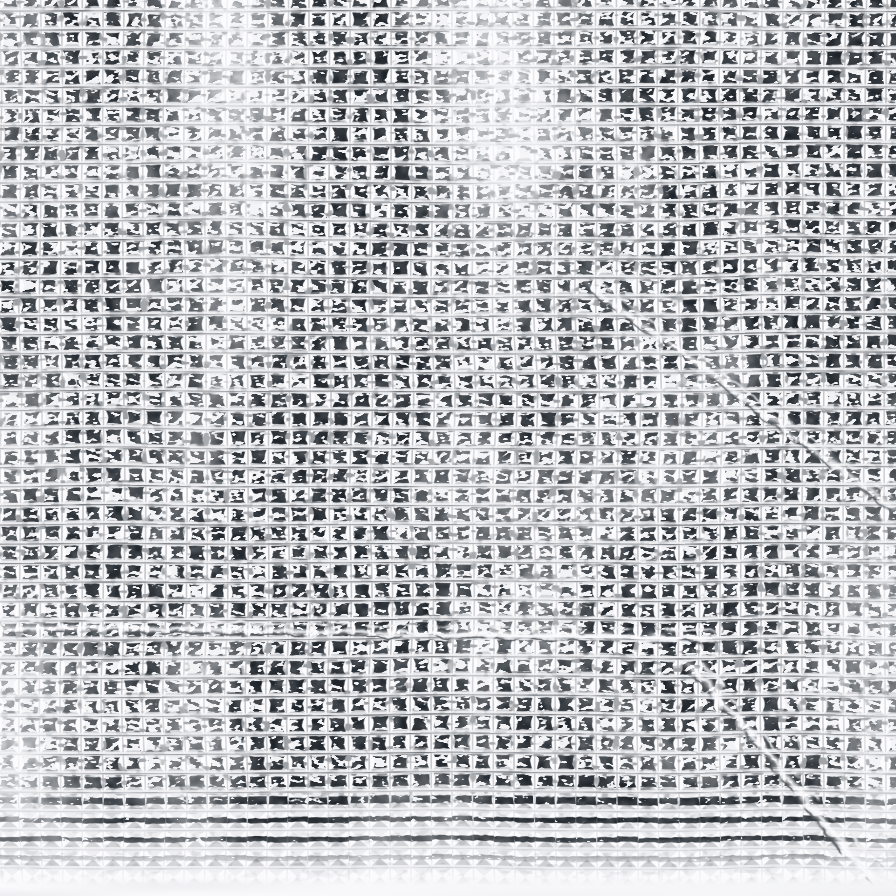
This texture is drawn by a three.js fragment shader. Its source:

```glsl
// Crinkled silver foil embossed with a grid of small pillow cells, with glare and creases.
#define GRID vec2(43.5, 47.0)
#define GRID_SHIFT vec2(0.0, 0.5)
#define WARP 0.22
#define EDGE 0.045
#define PANE_SIZE vec2(0.44, 0.33)
#define SIDE_BULGE 0.15
#define FLECK_AMOUNT 0.95
#define GLARE_STRENGTH 0.75
#define INK vec3(0.09, 0.115, 0.14)
#define SILVER vec3(0.99, 0.99, 1.0)

varying vec2 vUv;

float hash(vec2 p) {
  vec3 q = fract(vec3(p.xyx) * 0.1031);
  q += dot(q, q.yzx + 33.33);
  return fract((q.x + q.y) * q.z);
}

float noise(vec2 p) {
  vec2 i = floor(p), f = fract(p);
  f = f * f * (3.0 - 2.0 * f);
  return mix(mix(hash(i), hash(i + vec2(1.0, 0.0)), f.x),
             mix(hash(i + vec2(0.0, 1.0)), hash(i + 1.0), f.x), f.y);
}

float fbm(vec2 p) {
  float sum = 0.0, gain = 0.53;
  for (int i = 0; i < 4; i++) {
    sum += gain * noise(p);
    p = mat2(1.6, 1.2, -1.2, 1.6) * p + 7.3;
    gain *= 0.5;
  }
  return sum;
}

float bump(float x, float center, float width) {
  float d = (x - center) / width;
  return exp(-d * d);
}

// Signed offset from a segment, faded out past both of its ends
vec2 segment(vec2 p, vec2 a, vec2 b) {
  vec2 dir = normalize(b - a), r = p - a;
  float along = dot(r, dir);
  float fade = smoothstep(-0.02, 0.02, along) * smoothstep(0.02, -0.02, along - length(b - a));
  return vec2(dir.x * r.y - dir.y * r.x, fade);
}

// Ragged fold: a bright strand, broken shadow and finer side strand
float crease(float tone, vec2 uv, vec2 a, vec2 b, float width, float strength) {
  vec2 s = segment(uv, a, b);
  s.x += (fbm(uv * 60.0) - 0.5) * width * 3.0;
  float broken = smoothstep(0.3, 0.6, noise(uv * 75.0));
  tone = mix(tone, 0.2, strength * broken * s.y * bump(s.x, -width * 1.5, width * 0.4));
  tone = mix(tone, 0.95, strength * broken * s.y * bump(s.x, width * 3.0, width * 0.6));
  return mix(tone, 1.0, strength * s.y * bump(s.x, 0.0, width));
}

// Large reflections: upper streaks, side patches and drifting patches
float glareAt(vec2 uv) {
  float x = uv.x + 0.05 * (noise(uv * vec2(3.0, 7.0)) - 0.5);
  float streaks = bump(x, 0.26, 0.065) + 0.95 * bump(x, 0.56, 0.085);
  float glare = streaks * smoothstep(0.5, 1.0, uv.y);
  glare += 0.4 * smoothstep(0.50, 0.76, fbm(uv * vec2(9.0, 6.0) + 3.0));
  glare += 0.75 * bump(uv.x, 0.0, 0.09) * bump(uv.y, 0.2, 0.14);
  glare += 0.6 * bump(uv.x, 1.0, 0.1) * bump(uv.y, 0.3, 0.16);
  glare -= 0.4 * bump(x, 0.42, 0.05) * smoothstep(0.6, 0.9, uv.y);
  return clamp(glare, 0.0, 1.0);
}

void main() {
  vec2 uv = vUv;
  vec2 wobble = vec2(noise(uv * vec2(5.0, 9.0)), noise(uv * vec2(8.0, 4.0) + 19.0)) - 0.5;
  vec2 p = uv * GRID + GRID_SHIFT + WARP * wobble;
  vec2 id = floor(p), f = fract(p) - 0.5, a = abs(f);
  float cellRandom = hash(id + 5.0);
  float glare = glareAt(uv);
  float lower = smoothstep(0.15, 0.08, uv.y);

  // Pillow facets: white sides, greyer top and bottom, soft dents
  float tone = mix(1.0, f.y < 0.0 ? 0.80 : 0.93, smoothstep(-0.06, 0.08, a.y - a.x));
  float dent = smoothstep(0.56, 0.86, noise(p * vec2(3.3, 5.1) + 11.0));
  tone -= 0.42 * dent * (1.0 - 0.8 * lower);

  // Dark concave pane, flattened to a dash near the lower edge
  vec2 size = mix(PANE_SIZE, vec2(0.54, 0.13), lower);
  size.x -= SIDE_BULGE * (1.0 - lower) * cos(3.14159 * f.y);
  size -= 0.05 * (cellRandom - 0.5) + 0.03 * glare;
  vec2 center = (vec2(hash(id + 31.0), hash(id + 57.0)) - 0.5) * 0.08;
  vec2 d = abs(f - center) - size + 0.06 * (noise(p * 5.0) - 0.5);
  float pane = smoothstep(EDGE, -EDGE, max(d.x, d.y));
  pane *= smoothstep(0.025, 0.07, uv.y);

  // Slanted glints inside the pane, denser toward its lower left
  vec2 slant = mat2(3.4, 2.0, -4.2, 6.4) * p + cellRandom * 9.0;
  float bias = 0.14 * (f.x + f.y) + 0.16 * (0.5 - cellRandom) - 0.15 * glare + 0.3 * lower;
  float fleck = smoothstep(0.57, 0.73, noise(slant) + 0.25 * (noise(p * 9.0) - 0.5) - bias);
  float paneTone = 0.02 + 0.2 * noise(p * 3.0 + 70.0);
  paneTone = mix(paneTone, 1.0, FLECK_AMOUNT * fleck);
  paneTone = mix(paneTone, 0.95, glare * GLARE_STRENGTH * (0.5 + 0.5 * noise(p * 4.0 + 25.0)));
  tone = mix(tone, paneTone, pane);

  // Seams: faint uprights, pale horizontal bands over one thin shadow
  float seamFade = 1.0 - 0.7 * max(glare, lower);
  tone = mix(tone, 0.60, 0.6 * seamFade * smoothstep(0.43, 0.49, a.x));
  tone = mix(tone, 0.98, 0.7 * smoothstep(0.37, 0.42, a.y));
  float rim = 0.4 + 0.6 * noise(p * vec2(1.5, 1.0) + 83.0);
  tone = mix(tone, 0.38, rim * seamFade * bump(f.y, 0.46, 0.05));
  tone = mix(tone, 1.0, 0.35 * glare);

  // Long folds and the smooth hem
  tone = crease(tone, uv, vec2(0.0, 0.30), vec2(0.80, 0.288), 0.0028, 0.85);
  tone = crease(tone, uv, vec2(0.77, 0.26), vec2(0.99, 0.0), 0.0038, 0.85);
  tone = crease(tone, uv, vec2(0.66, 0.68), vec2(1.0, 0.43), 0.003, 0.7);
  tone = mix(tone, 0.94 + 0.05 * noise(uv * vec2(5.0, 90.0)), smoothstep(0.035, 0.01, uv.y));

  gl_FragColor = vec4(mix(INK, SILVER, clamp(tone, 0.0, 1.0)), 1.0);
}
```
